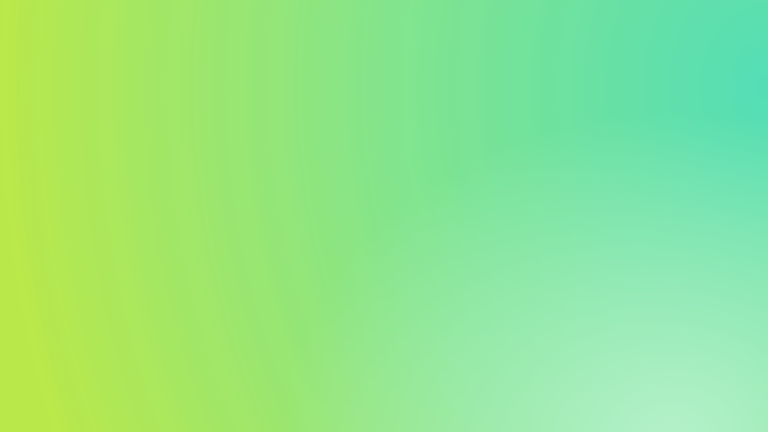
Give the GLSL for this background, as a Shadertoy shader.

```glsl
// Draws a smooth lime to turquoise gradient with a pale mint glow at the lower right.

// Blends three stops outward from the turquoise corner.
vec3 sweepColor(float d) {
    vec3 turquoise = vec3(0.33, 0.87, 0.715);
    vec3 green = vec3(0.515, 0.895, 0.55);
    vec3 lime = vec3(0.725, 0.91, 0.29);
    return d < 0.5 ? mix(turquoise, green, d * 2.0)
                   : mix(green, lime, min(d * 2.0 - 1.0, 1.0));
}

// Faint uneven ripples along the sweep, as layered sines.
float ripples(float d) {
    return 0.6 * sin(d * 83.0 + 1.5 * sin(d * 19.0))
         + 0.4 * sin(d * 147.0 + 0.8);
}

void mainImage(out vec4 fragColor, in vec2 fragCoord) {
    vec2 uv = fragCoord / iResolution.xy;

    // Elliptical sweep around the upper right edge
    float sweep = length((uv - vec2(1.0, 0.8)) * vec2(1.0, 0.46));

    // Oval glow rising from the bottom edge
    float glow = max(1.0 - length((uv - vec2(0.875, -0.02)) / vec2(0.51, 0.76)), 0.0);

    // The ripples fade out beneath the glow
    float rippleFade = smoothstep(0.15, 0.35, sweep) * (1.0 - smoothstep(0.0, 0.2, glow));
    vec3 color = sweepColor(sweep + 0.006 * rippleFade * ripples(sweep));
    color += 0.003 * rippleFade * ripples(sweep);

    color = mix(color, vec3(0.71, 0.945, 0.79), glow);
    fragColor = vec4(color, 1.0);
}
```
